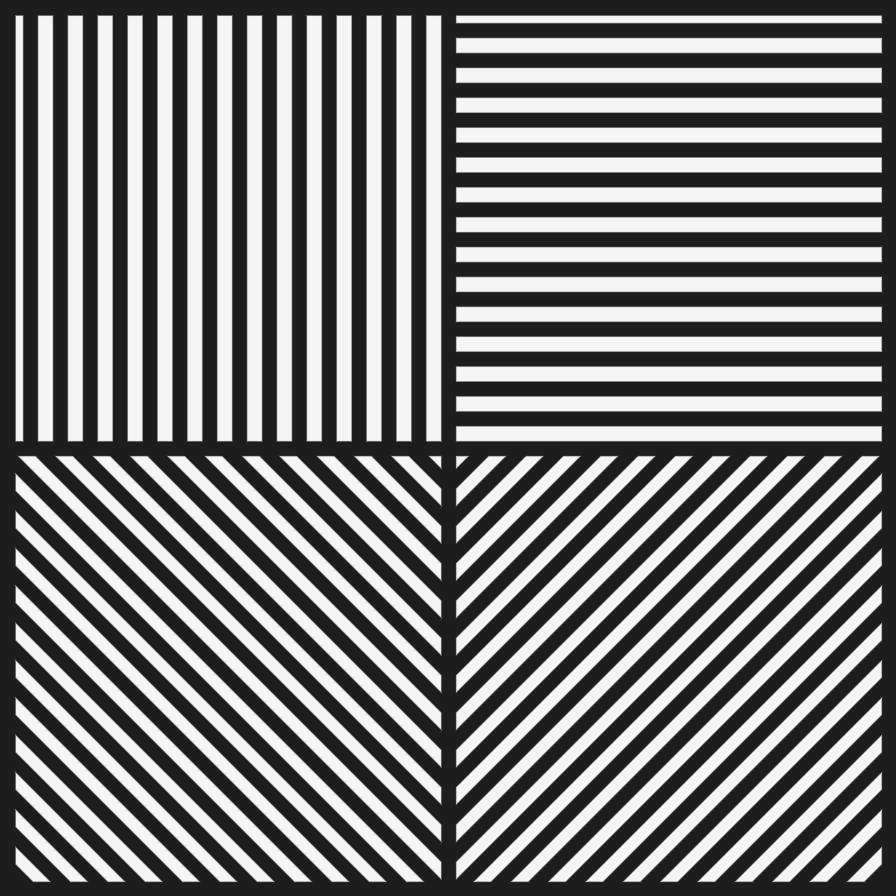
This pattern is drawn by a three.js fragment shader. Its source:

```glsl
#define AXIS_STRIPES 30.0
#define DIAGONAL_STRIPES 24.0
#define AXIS_DUTY 0.5
#define DIAGONAL_DUTY 0.46
#define HALF_GAP (0.5 / 60.0)
#define OUTER_EDGE (29.0 / 60.0)
#define SHIFT 0.0008
#define SOFTNESS 0.0011
#define INK vec3(0.114)
#define PAPER vec3(0.96)

varying vec2 vUv;

// Coverage of a shape from its signed distance (negative inside)
float fill(float d) {
  return 1.0 - smoothstep(-SOFTNESS, SOFTNESS, d);
}

// Signed distance to repeated bands across a coordinate; slope is its gradient length
float bands(float coord, float count, float duty, float slope) {
  float fromCenter = abs(fract(coord * count) - 0.5);
  return (fromCenter - 0.5 * duty) / (count * slope);
}

// Signed distance to the four square panels
float panels(vec2 p) {
  vec2 a = abs(p - 0.5);
  vec2 d = max(HALF_GAP - a, a - OUTER_EDGE);
  return max(d.x, d.y);
}

void main() {
  // Work from the top left, with y pointing down
  vec2 p = vec2(vUv.x, 1.0 - vUv.y) - SHIFT;
  bool isRight = p.x > 0.5;
  bool isTop = p.y < 0.5;

  // Each panel has its own stripe direction
  float stripes;
  if (isTop) {
    stripes = bands(isRight ? p.y : p.x, AXIS_STRIPES, AXIS_DUTY, 1.0);
  } else {
    float diagonal = isRight ? p.x + p.y : p.x - p.y;
    stripes = bands(diagonal, DIAGONAL_STRIPES, DIAGONAL_DUTY, sqrt(2.0));
  }

  float coverage = fill(max(stripes, panels(p)));
  gl_FragColor = vec4(mix(INK, PAPER, coverage), 1.0);
}
```
